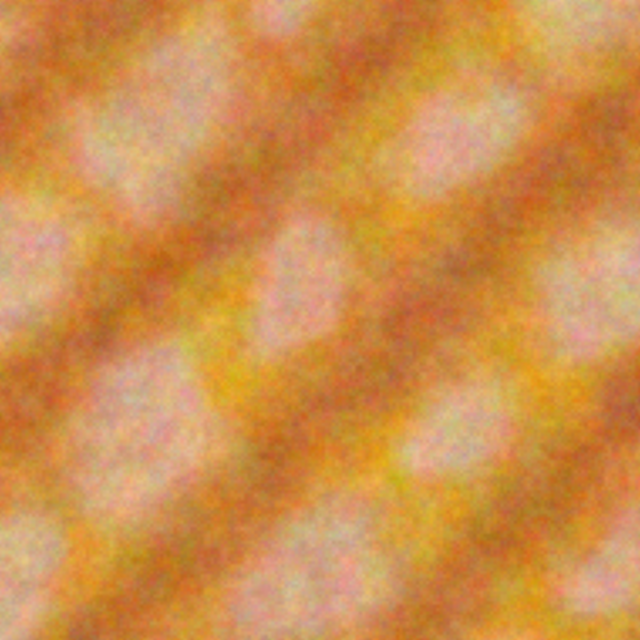
Reproduce this pattern procedurally as a WebGL 1 fragment shader.

```glsl
precision highp float;
// Soft brown diagonal bands over orange, with pale and yellow patches between.
// A lattice turned by 45 degrees carries one jittered pale blob per cell,
// drawn out along the bands; value noise roughens shapes and adds faint grain.

uniform vec2 u_resolution;

const float PITCH = 0.485;                  // lattice step along both diagonals
const vec2 LATTICE_ORIGIN = vec2(0.06, 0.10);
const float TAU = 6.2832;

const vec3 BROWN  = vec3(0.74, 0.43, 0.18);
const vec3 ORANGE = vec3(0.83, 0.55, 0.26);
const vec3 YELLOW = vec3(0.85, 0.63, 0.16);
const vec3 PALE   = vec3(0.85, 0.68, 0.55);

// Three independent random values in 0..1
vec3 hash3(vec2 p) {
  vec3 h = fract(p.xyx * vec3(0.1031, 0.1030, 0.0973));
  h += dot(h, h.yxz + 33.33);
  return fract((h.xxy + h.yzz) * h.zyx);
}

// Three independent channels of smooth value noise
vec3 noise3(vec2 p) {
  vec2 cell = floor(p);
  vec2 f = fract(p);
  vec2 w = f * f * (3.0 - 2.0 * f);
  vec3 low = mix(hash3(cell), hash3(cell + vec2(1.0, 0.0)), w.x);
  vec3 high = mix(hash3(cell + vec2(0.0, 1.0)), hash3(cell + 1.0), w.x);
  return mix(low, high, w.y);
}

// Noise centred on zero
vec3 grain(vec2 p, float frequency, float amount) {
  return (noise3(p * frequency + 17.0) - 0.5) * amount;
}

// Bands run where the second lattice coordinate is a half integer
float bandMask(float across, float sharpness) {
  float d = fract(across) - 0.5;
  return exp(-d * d * sharpness);
}

// Strongest pale blob among the neighbouring cells
float blobMask(vec2 s) {
  vec2 home = floor(s + 0.5);
  float mask = 0.0;
  for (int j = -1; j <= 1; j++) {
    for (int i = -1; i <= 1; i++) {
      vec2 cell = home + vec2(float(i), float(j));
      vec3 r = hash3(cell + 40.0);
      vec2 centre = cell + (r.xy - 0.5) * vec2(0.16, 0.12);
      float radius = mix(0.24, 0.42, r.z);
      float d = length((s - centre) * vec2(0.76, 1.08)) / radius;
      mask = max(mask, 1.0 - smoothstep(0.5, 1.25, d));
    }
  }
  return mask;
}

void main() {
  vec2 p = gl_FragCoord.xy / u_resolution;

  // Diagonal lattice coordinates; blobs are bent more than bands
  vec2 s = (vec2(p.x + p.y, p.y - p.x) - LATTICE_ORIGIN) / PITCH;
  vec2 bend = grain(p, 5.0, 0.16).xy + grain(p, 12.0, 0.14).xy;
  vec2 blobPoint = s + bend * 1.5;
  float across = s.y + bend.y * 0.55;

  // Patches vary in tint and strength; yellow favours the gaps between blobs
  vec3 tint = noise3(p * 6.0 + 5.0);
  float gap = -cos(TAU * s.x);
  float yellow = smoothstep(0.35, 0.85, tint.x + 0.10 * gap);
  float pale = blobMask(blobPoint) * mix(0.8, 1.0, tint.y);
  float band = bandMask(across, mix(24.0, 36.0, tint.z)) * mix(0.85, 1.0, tint.y);

  vec3 colour = mix(ORANGE, YELLOW, yellow);
  colour = mix(colour, PALE, pale);
  colour = mix(colour, BROWN, band);

  // Coloured grain from coarse mottling to fine specks
  vec3 specks = grain(p, 24.0, 0.12) + grain(p, 80.0, 0.11) + grain(p, 190.0, 0.07);
  colour += specks * vec3(0.8, 0.9, 1.0);

  gl_FragColor = vec4(clamp(colour, 0.0, 1.0), 1.0);
}
```
